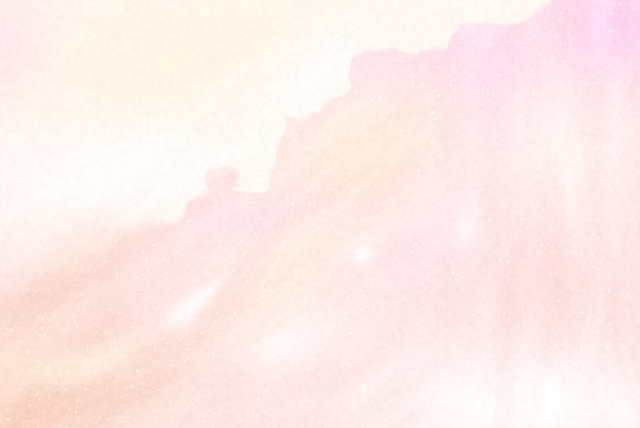
A WebGL 1 fragment shader for this background:

```glsl
precision highp float;
// Pastel watercolour sky: a ragged diagonal cloud bank, soft glows and scattered pale specks.

uniform vec2 u_resolution;

const float ASPECT = 1.5;
const vec3 WHITE = vec3(1.0, 0.99, 0.985);
const vec3 SKY = vec3(1.0, 0.972, 0.952);
const vec3 CREAM = vec3(1.0, 0.957, 0.89);
const vec3 SAND = vec3(0.992, 0.92, 0.855);
const vec3 BLUSH = vec3(1.0, 0.918, 0.918);
const vec3 PINK = vec3(1.0, 0.885, 0.915);
const vec3 ROSE = vec3(0.988, 0.868, 0.86);
const vec3 PEACH = vec3(0.98, 0.835, 0.765);
const vec3 LILAC = vec3(0.995, 0.845, 0.96);
const float GRAIN = 0.018;
const float STREAKS = 0.055;
const float SPECK_RADIUS = 0.0028;
const float SPECK_CHANCE = 0.34;
const float SLANT = 0.6;

float hash(vec2 p) {
  vec3 q = fract(vec3(p.xyx) * 0.1031);
  q += dot(q, q.yzx + 33.33);
  return fract((q.x + q.y) * q.z);
}

float noise(vec2 p) {
  vec2 i = floor(p), f = fract(p);
  f = f * f * (3.0 - 2.0 * f);
  return mix(mix(hash(i), hash(i + vec2(1, 0)), f.x),
             mix(hash(i + vec2(0, 1)), hash(i + vec2(1, 1)), f.x), f.y);
}

float fbm(vec2 p) {
  float sum = 0.0, gain = 0.5;
  for (int i = 0; i < 4; i++) {
    sum += gain * noise(p);
    p = p * 2.03 + 17.3;
    gain *= 0.5;
  }
  return sum;
}

vec2 turn(vec2 p, float angle) {
  float c = cos(angle), s = sin(angle);
  return vec2(c * p.x + s * p.y, c * p.y - s * p.x);
}

// Gaussian ellipse with its long axis turned by angle
float glow(vec2 p, vec2 centre, vec2 radius, float angle) {
  vec2 q = turn(p - centre, angle) / radius;
  return exp(-dot(q, q));
}

// Height of the cloud bank, rising to the right in steps
float cloudTop(float x) {
  return 0.43 + 0.05 * smoothstep(0.0, 0.31, x) + 0.07 * smoothstep(0.40, 0.47, x)
    + 0.18 * smoothstep(0.61, 0.68, x) + 0.06 * smoothstep(0.72, 0.82, x)
    + 0.09 * smoothstep(0.805, 0.835, x) + 0.07 * smoothstep(1.04, 1.09, x)
    + 0.07 * smoothstep(1.22, 1.33, x);
}

float cloudMask(vec2 p) {
  vec2 ragged = p + 0.045 * (vec2(fbm(p * 23.0), fbm(p * 23.0 + 40.0)) - 0.47);
  float depth = cloudTop(ragged.x) - ragged.y;
  depth = max(depth, 0.036 - length(ragged - vec2(0.52, 0.58)));
  float softness = mix(0.11, 0.006, smoothstep(0.1, 0.46, p.x));
  return smoothstep(-softness, softness, depth);
}

vec3 skyColour(vec2 p) {
  vec3 c = mix(SKY, CREAM, 0.85 * glow(p, vec2(0.42, 0.88), vec2(0.45, 0.17), 0.1));
  c = mix(c, PINK, 0.6 * glow(p, vec2(0.0, 0.88), vec2(0.09, 0.16), -0.4));
  c = mix(c, PINK, 0.3 * glow(p, vec2(0.02, 0.57), vec2(0.16, 0.06), SLANT));
  c = mix(c, WHITE, 0.85 * glow(p, vec2(0.27, 0.61), vec2(0.3, 0.1), 0.1));
  return mix(c, WHITE, 0.9 * glow(p, vec2(0.75, 0.83), vec2(0.17, 0.09), 0.8));
}

vec3 cloudColour(vec2 p) {
  // Washes of colour
  vec3 c = mix(BLUSH, ROSE, 0.75 * glow(p, vec2(0.3, 0.36), vec2(0.38, 0.15), SLANT));
  c = mix(c, PEACH, 0.95 * glow(p, vec2(0.0, 0.04), vec2(0.5, 0.19), 0.15));
  c = mix(c, PEACH, 0.45 * glow(p, vec2(0.08, 0.27), vec2(0.3, 0.07), SLANT));
  c = mix(c, ROSE, 0.6 * glow(p, vec2(0.75, 0.06), vec2(0.3, 0.15), 0.0));
  c = mix(c, SAND, 0.95 * glow(p, vec2(0.86, 0.63), vec2(0.25, 0.15), SLANT));
  c = mix(c, SAND, 0.7 * glow(p, vec2(0.7, 0.36), vec2(0.2, 0.09), SLANT));
  c = mix(c, PINK, 0.8 * glow(p, vec2(0.6, 0.5), vec2(0.18, 0.06), 0.1));
  c = mix(c, PINK, 0.75 * glow(p, vec2(1.03, 0.44), vec2(0.2, 0.12), SLANT));
  c = mix(c, ROSE, 0.65 * glow(p, vec2(1.25, 0.3), vec2(0.25, 0.16), 0.0));
  c = mix(c, PINK, 0.9 * glow(p, vec2(0.96, 0.86), vec2(0.2, 0.1), 0.0));
  c = mix(c, LILAC, 0.5 * glow(p, vec2(1.14, 0.84), vec2(0.09, 0.18), 0.0));
  c = mix(c, LILAC, 0.95 * glow(p, vec2(1.45, 0.96), vec2(0.2, 0.16), 0.3));
  // Pale openings
  c = mix(c, SKY, 0.6 * glow(p, vec2(1.3, 0.64), vec2(0.2, 0.13), 0.0));
  c = mix(c, CREAM, 0.65 * glow(p, vec2(0.18, 0.15), vec2(0.17, 0.045), 0.2));
  c = mix(c, CREAM, 0.5 * glow(p, vec2(0.2, 0.42), vec2(0.15, 0.04), 0.4));
  c = mix(c, WHITE, 0.6 * glow(p, vec2(0.69, 0.21), vec2(0.14, 0.065), 0.5));
  c = mix(c, WHITE, 0.6 * glow(p, vec2(1.1, 0.48), vec2(0.05, 0.055), 0.0));
  return mix(c, WHITE, glow(p, vec2(1.22, 0.04), vec2(0.36, 0.13), 0.08));
}

// Slanted brush marks on the left, upright ones on the right
float brush(vec2 p) {
  float slanted = fbm(turn(p, SLANT) * vec2(3.5, 17.0));
  float upright = fbm(p * vec2(20.0, 4.0) + 9.0);
  return mix(slanted, upright, smoothstep(0.85, 1.15, p.x)) - 0.47;
}

float specks(vec2 p, float cloud) {
  float sum = 0.0, cells = 24.0;
  for (int i = 0; i < 3; i++) {
    vec2 g = p * cells + float(i) * 31.7, id = floor(g);
    vec2 offset = 0.25 + 0.5 * vec2(hash(id + 3.1), hash(id + 8.7));
    float radius = SPECK_RADIUS * (0.45 + 0.75 * hash(id + 5.3)) * 24.0 / sqrt(cells * 24.0);
    float d = length(fract(g) - offset) / cells;
    float blur = 0.8 / u_resolution.y;
    float present = step(hash(id), SPECK_CHANCE * mix(0.35, 1.0, cloud));
    sum += present * (1.0 - smoothstep(radius - blur, radius + blur, d)) * (0.5 + 0.5 * hash(id + 1.9));
    cells *= 1.8;
  }
  return min(sum, 1.0);
}

void main() {
  vec2 p = gl_FragCoord.xy / u_resolution * vec2(ASPECT, 1.0);
  vec2 wash = p + 0.09 * (vec2(fbm(p * 5.0), fbm(p * 5.0 + 21.0)) - 0.47);
  float cloud = cloudMask(p);
  vec3 c = mix(skyColour(wash), cloudColour(wash), cloud);
  c += brush(wash) * STREAKS * mix(0.25, 1.0, cloud) * vec3(0.4, 1.6, 1.7);

  // Tapering light streak and small star glow
  vec2 ray = turn(p - vec2(0.46, 0.295), 0.72);
  float taper = mix(0.034, 0.01, smoothstep(-0.1, 0.1, ray.x));
  c = mix(c, WHITE, 0.9 * exp(-pow(ray.x / 0.085, 4.0) - pow(ray.y / taper, 2.0)));
  float star = length(p - vec2(0.848, 0.406));
  c = mix(c, WHITE, min(1.0, 0.55 * exp(-star * star / 0.0016) + exp(-star * star / 0.00014)));

  // Paper grain and specks
  c += GRAIN * (noise(p * 190.0) + noise(p * 95.0) - 1.0);
  c = mix(c, WHITE, 0.85 * specks(p, cloud));
  gl_FragColor = vec4(clamp(c, 0.0, 1.0), 1.0);
}
```
